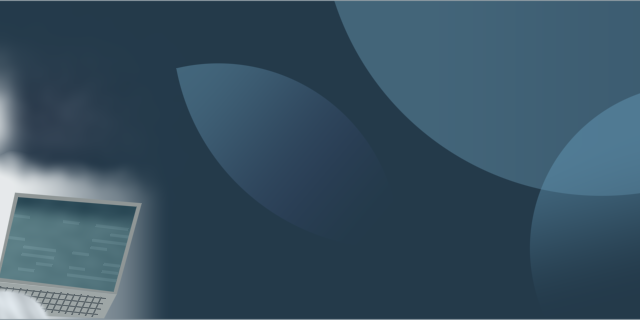
Write a WebGL 2 fragment shader that draws this background.

```glsl
#version 300 es
precision highp float;

uniform vec2 u_resolution;
out vec4 fragColor;

// Palette
const vec3 NAVY = vec3(0.140, 0.228, 0.292);
const vec3 DISC_LEFT = vec3(0.262, 0.395, 0.475);
const vec3 DISC_RIGHT = vec3(0.240, 0.365, 0.445);
const vec3 ORB_LIGHT = vec3(0.390, 0.600, 0.720);
const vec3 LEAF_LIGHT = vec3(0.262, 0.400, 0.485);
const vec3 LEAF_DUSK = vec3(0.165, 0.245, 0.335);
const vec3 SMOKE = vec3(0.200, 0.255, 0.325);
const vec3 HAZE = vec3(0.900, 0.915, 0.920);
const vec3 METAL = vec3(0.560, 0.590, 0.590);
const vec3 SCREEN_DARK = vec3(0.170, 0.290, 0.340);
const vec3 SCREEN_LIGHT = vec3(0.390, 0.530, 0.555);
const vec3 KEY_GAP = vec3(0.360, 0.400, 0.420);
const vec3 CLOTH = vec3(0.780, 0.810, 0.830);
const vec3 RULE = vec3(0.560, 0.610, 0.640);

// Circles as centre and radius, in canvas heights
const vec3 DISC = vec3(1.880, 1.265, 0.877);
const vec3 ORB = vec3(2.169, 0.224, 0.513);
const vec3 LEAF_UPPER = vec3(0.682, 0.237, 0.565);
const vec3 LEAF_LOWER = vec3(1.229, 0.914, 0.690);
const vec2 LEAF_TIP = vec2(0.550, 0.792);

// Laptop corners
const vec2 LID_TL = vec2(0.047, 0.398);
const vec2 LID_TR = vec2(0.443, 0.365);
const vec2 HINGE_R = vec2(0.365, 0.081);
const vec2 HINGE_L = vec2(-0.013, 0.120);
const vec2 SCREEN_TL = vec2(0.057, 0.384);
const vec2 SCREEN_TR = vec2(0.427, 0.354);
const vec2 SCREEN_BR = vec2(0.355, 0.088);
const vec2 SCREEN_BL = vec2(-0.003, 0.132);
const vec2 BASE_BR = vec2(0.325, 0.005);
const vec2 BASE_BL = vec2(-0.060, 0.020);

const float RULE_WIDTH = 0.003;

float hash(vec2 p) {
    return fract(sin(dot(p, vec2(127.1, 311.7))) * 43758.5);
}

vec2 gradient(vec2 cell) {
    float angle = 6.2832 * hash(cell);
    return vec2(cos(angle), sin(angle));
}

float gradientNoise(vec2 p) {
    vec2 i = floor(p), f = fract(p);
    vec2 w = f * f * f * (f * (f * 6.0 - 15.0) + 10.0);
    vec2 e = vec2(1.0, 0.0);
    float low = mix(dot(gradient(i), f), dot(gradient(i + e), f - e), w.x);
    float high = mix(dot(gradient(i + e.yx), f - e.yx), dot(gradient(i + 1.0), f - 1.0), w.x);
    return mix(low, high, w.y);
}

float fill(float d) {
    float aa = 0.8 / u_resolution.y;
    return 1.0 - smoothstep(-aa, aa, d);
}

float circle(vec2 p, vec3 c) {
    return length(p - c.xy) - c.z;
}

float edge(vec2 p, vec2 a, vec2 b) {
    vec2 d = normalize(b - a);
    return dot(p - a, vec2(-d.y, d.x));
}

// Convex quad with clockwise corners
float quad(vec2 p, vec2 a, vec2 b, vec2 c, vec2 d) {
    return max(max(edge(p, a, b), edge(p, b, c)), max(edge(p, c, d), edge(p, d, a)));
}

// Coordinates of p along two slanted axes
vec2 skewed(vec2 p, vec2 origin, vec2 u, vec2 v) {
    return inverse(mat2(u, v)) * (p - origin);
}

vec3 curves(vec2 p) {
    vec3 col = mix(NAVY, mix(DISC_LEFT, DISC_RIGHT, smoothstep(1.3, 2.0, p.x)), fill(circle(p, DISC)));
    float orbFade = 0.48 * smoothstep(0.0, 0.52, p.y - 0.25 * (p.x - 1.7));
    col = mix(col, ORB_LIGHT, orbFade * fill(circle(p, ORB)));
    float along = dot(p - LEAF_TIP, normalize(vec2(0.65, -0.55)));
    vec3 leaf = mix(LEAF_LIGHT, LEAF_DUSK, smoothstep(0.0, 0.62, along));
    float leafShape = fill(max(circle(p, LEAF_UPPER), circle(p, LEAF_LOWER)));
    return mix(col, leaf, leafShape * (1.0 - smoothstep(0.50, 0.80, along)));
}

// Soft light behind the laptop and along the left side
vec3 haze(vec3 col, vec2 p) {
    float n = gradientNoise(p * vec2(6.0, 9.0)) + 0.5 * gradientNoise(p * 17.0);
    float smoke = exp(-dot((p - vec2(0.14, 0.62)) / vec2(0.22, 0.17), (p - vec2(0.14, 0.62)) / vec2(0.22, 0.17)));
    col = mix(col, SMOKE + 0.06 * n, 0.8 * smoke);
    float top = 0.50 - 0.16 * p.x + 0.03 * n;
    float band = 1.0 - smoothstep(top - 0.07, top + 0.06, p.y);
    band *= mix(1.0, 0.40, smoothstep(0.02, 0.42, p.x)) * (1.0 - smoothstep(0.36, 0.54, p.x));
    vec2 q = (p - vec2(-0.02, 0.62 + 0.03 * n)) / vec2(0.065, 0.13);
    float side = 0.85 * exp(-dot(q, q));
    return mix(col, HAZE, clamp(max(band, side) + 0.2 * band * side, 0.0, 1.0));
}

vec3 laptop(vec3 col, vec2 p) {
    // Keyboard deck
    vec2 k = skewed(p, HINGE_L, HINGE_R - HINGE_L, BASE_BL - HINGE_L);
    vec2 key = abs(fract(k * vec2(18.0, 6.0)) - 0.5);
    float gap = smoothstep(0.30, 0.48, max(key.x, key.y));
    float keys = step(0.12, k.y) * step(k.y, 0.75) * step(k.x, 0.93);
    vec3 deck = mix(METAL + 0.06, KEY_GAP, gap * keys);
    col = mix(col, deck, fill(quad(p, HINGE_L, HINGE_R, BASE_BR, BASE_BL)));
    // Lid and screen with faint rows
    col = mix(col, METAL, fill(quad(p, LID_TL, LID_TR, HINGE_R, HINGE_L)));
    vec2 s = skewed(p, SCREEN_BL, SCREEN_BR - SCREEN_BL, SCREEN_TL - SCREEN_BL);
    float shade = 1.0 - smoothstep(0.72, 0.98, s.y);
    vec3 screen = mix(SCREEN_DARK, SCREEN_LIGHT, shade * mix(0.85, 0.6, s.x));
    vec2 cell = s * vec2(7.0, 11.0);
    float row = smoothstep(0.3, 0.1, abs(fract(cell.y) - 0.5)) * step(0.62, hash(floor(cell)));
    screen += 0.05 * row * shade + 0.03 * gradientNoise(s * 6.0);
    col = mix(col, screen, fill(quad(p, SCREEN_TL, SCREEN_TR, SCREEN_BR, SCREEN_BL)));
    // Folded cloth in the corner
    float folds = gradientNoise(vec2(p.x * 24.0 + p.y * 14.0, p.y * 9.0));
    float drape = length((p - vec2(0.015, -0.01)) / vec2(0.14, 0.105)) - 1.0;
    return mix(col, CLOTH + 0.18 * folds, 1.0 - smoothstep(-0.10, 0.06, drape));
}

void main() {
    vec2 p = gl_FragCoord.xy / u_resolution.y;
    vec3 col = laptop(haze(curves(p), p), p);
    // Thin rules at top and bottom
    col = mix(col, RULE, fill(min(p.y, 1.0 - p.y) - RULE_WIDTH));
    fragColor = vec4(col, 1.0);
}
```
